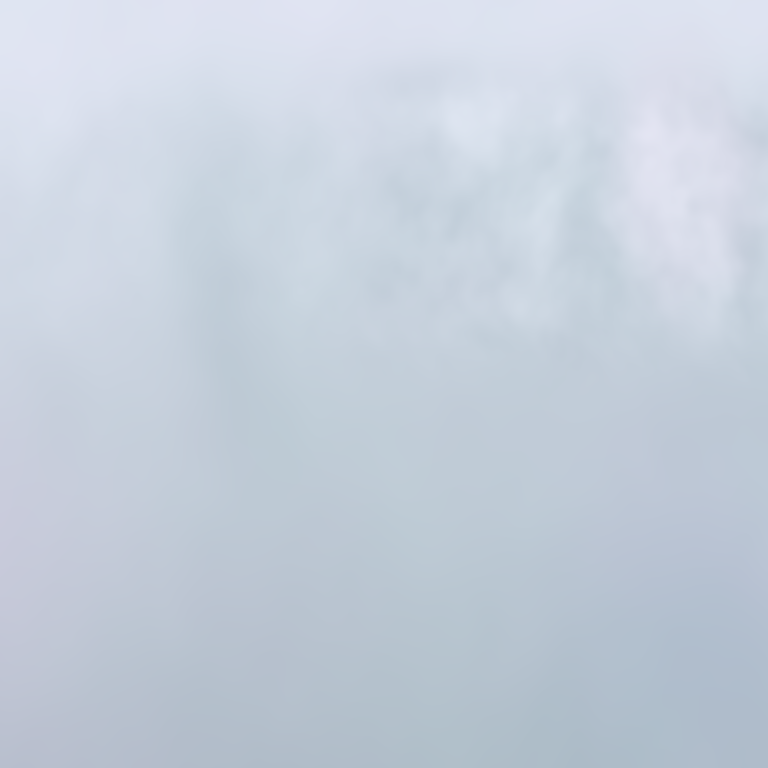
A three.js fragment shader for this texture:

```glsl
// Pale overcast sky: soft fog darkening downward, with faint columns and blurred wisps.
varying vec2 vUv;

const vec3 SKY_TOP = vec3(0.872, 0.892, 0.945);
const vec3 SKY_UPPER = vec3(0.808, 0.850, 0.893);
const vec3 SKY_MIDDLE = vec3(0.765, 0.809, 0.852);
const vec3 SKY_BASE = vec3(0.680, 0.732, 0.776);
const vec3 LILAC_TINT = vec3(0.040, 0.008, 0.026);
const vec3 BLUE_TINT = vec3(-0.016, -0.014, 0.003);
const vec3 GLOW_COLOR = vec3(0.862, 0.870, 0.925);
const vec3 SHADE_TONE = vec3(1.12, 0.96, 0.92);
const float COLUMN_DEPTH = 0.030;
const float WISP_DEPTH = 0.024;
const float HAZE_DEPTH = 0.008;
const float HUE_DEPTH = 0.003;

float hash(vec2 cell) {
  vec3 q = fract(vec3(cell.xyx) * 0.1031);
  q += dot(q, q.yzx + 33.33);
  return fract((q.x + q.y) * q.z);
}

// Cellular noise: signed soft puffs, one jittered puff per cell.
float puffs(vec2 p) {
  vec2 cell = floor(p);
  float sum = 0.0;
  for (int y = -1; y <= 1; y++) {
    for (int x = -1; x <= 1; x++) {
      vec2 id = cell + vec2(float(x), float(y));
      vec2 center = id + vec2(hash(id), hash(id + 17.0));
      vec2 offset = p - center;
      float falloff = max(0.0, 1.0 - dot(offset, offset));
      sum += (hash(id + 41.0) * 2.0 - 1.0) * falloff * falloff;
    }
  }
  return sum;
}

// Finer puffs layered over broad ones.
float layeredPuffs(vec2 p) {
  return puffs(p) + 0.6 * puffs(p * 2.1 + 7.0) + 0.3 * puffs(p * 4.3 + 13.0);
}

// Layered sines bend the puffs into drifting shapes.
vec2 drift(vec2 p) {
  vec2 bend = vec2(0.0);
  float size = 0.016;
  float rate = 9.0;
  for (int i = 0; i < 3; i++) {
    bend += size * sin(p.yx * rate + bend.yx * 20.0 + vec2(1.3, 4.1) * float(i + 1));
    size *= 0.5;
    rate *= 2.1;
  }
  return bend;
}

float softSpot(vec2 p, vec2 center, vec2 radius) {
  vec2 d = (p - center) / radius;
  return exp(-dot(d, d));
}

vec3 skyGradient(float height) {
  vec3 color = mix(SKY_BASE, SKY_MIDDLE, smoothstep(-0.15, 0.56, height));
  color = mix(color, SKY_UPPER, smoothstep(0.42, 0.78, height));
  return mix(color, SKY_TOP, smoothstep(0.74, 1.0, height));
}

void main() {
  vec2 uv = vUv;
  vec2 p = uv + drift(uv);

  // Base fog, slightly brighter along the upper left.
  float lift = 0.05 * (1.0 - smoothstep(0.0, 0.35, uv.x)) * smoothstep(0.4, 0.8, uv.y);
  vec3 color = skyGradient(uv.y + lift + 0.015 * sin(p.x * 5.0 + 1.0));

  // Lilac at the lower left, cooler blue at the lower right.
  color += LILAC_TINT * softSpot(uv, vec2(-0.05, 0.18), vec2(0.24, 0.36));
  color += BLUE_TINT * softSpot(uv, vec2(0.93, 0.16), vec2(0.22, 0.26));

  // Bright opening with a ragged lower edge.
  float opening = softSpot(p, vec2(0.90, 0.77), vec2(0.10, 0.20));
  opening += 0.14 * layeredPuffs(p * vec2(15.0, 11.0)) * (1.0 - opening);
  color = mix(color, GLOW_COLOR, 0.85 * smoothstep(0.2, 0.8, opening));

  // Faint upright columns of shade.
  float columns = softSpot(p, vec2(0.29, 0.60), vec2(0.06, 0.23));
  columns += softSpot(p, vec2(0.765, 0.72), vec2(0.04, 0.16));
  columns += softSpot(p, vec2(0.99, 0.72), vec2(0.025, 0.13));
  columns += 0.4 * softSpot(p, vec2(0.90, 0.48), vec2(0.16, 0.11));

  // A level smudge near the top with a pale puff beneath it.
  columns += 0.9 * softSpot(p, vec2(0.56, 0.90), vec2(0.075, 0.03));
  columns -= 0.9 * softSpot(p, vec2(0.59, 0.84), vec2(0.045, 0.035));
  color -= COLUMN_DEPTH * columns * SHADE_TONE;

  // Small wisps gather in the upper right; broad haze lies everywhere.
  float wispZone = smoothstep(0.46, 0.64, uv.y) * (1.0 - smoothstep(0.82, 0.95, uv.y));
  wispZone *= mix(0.25, 1.0, smoothstep(0.30, 0.70, uv.x));
  float wisps = layeredPuffs(p * vec2(16.0, 13.0) + 5.0);
  float haze = layeredPuffs(p * vec2(6.5, 4.0) + 9.0);
  color += (WISP_DEPTH * wispZone * wisps + HAZE_DEPTH * haze) * SHADE_TONE;

  // Slow shifts between pinkish and greenish grey.
  color += HUE_DEPTH * layeredPuffs(p * 6.0 + 23.0) * vec3(1.0, -0.8, 0.4);

  gl_FragColor = vec4(clamp(color, 0.0, 1.0), 1.0);
}
```
